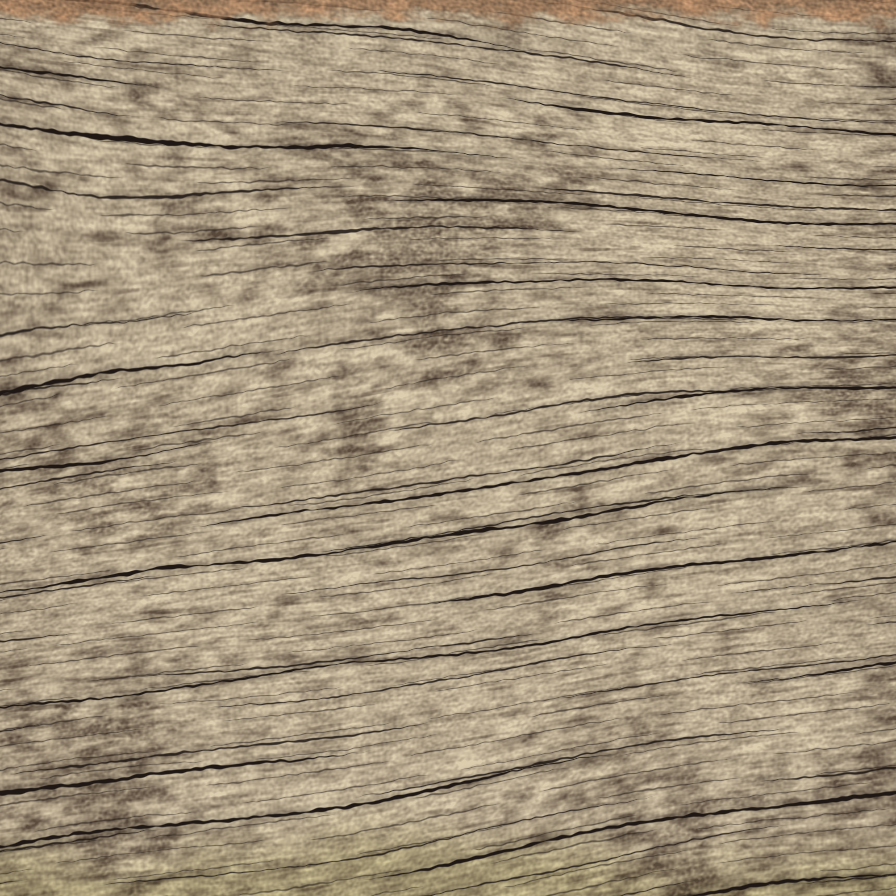
This texture is drawn by a three.js fragment shader. Its source:

```glsl
// Weathered timber: pale, mottled fibres split by long thin dark cracks.
// A bent grain coordinate guides stretched gradient noise and rows of
// tapered cracks; stains, grit and a rusty upper rim are laid over it.

varying vec2 vUv;

const vec3 PALE_WOOD  = vec3(0.79, 0.73, 0.62);
const vec3 DARK_WOOD  = vec3(0.41, 0.35, 0.29);
const vec3 CRACK_TINT = vec3(0.12, 0.09, 0.08);
const vec3 RUST_TINT  = vec3(0.60, 0.45, 0.33);
const vec3 MOSS_TINT  = vec3(0.95, 0.96, 0.87);

const float BASE_TONE    = 0.84;   // 0 is dark wood, 1 is pale wood
const float PATCH_DEPTH  = 0.28;
const float FIBRE_DEPTH  = 0.27;
const float GRIT_DEPTH   = 0.42;
const float MOTTLE_DEPTH = 0.55;
const float STAIN_DEPTH  = 0.46;
const float STREAK_DEPTH = 0.35;
const float LOW_SLOPE    = 0.14;   // grain direction, bottom and top
const float TOP_SLOPE    = -0.10;
const float EDGE_SOFT    = 0.0009;
const float RIM_HEIGHT   = 0.980;

vec2 hash2(vec2 p) {
  vec3 q = fract(p.xyx * vec3(0.1031, 0.1030, 0.0973));
  q += dot(q, q.yzx + 33.33);
  return fract((q.xx + q.yz) * q.zy);
}

float cornerRamp(vec2 cell, vec2 offset) {
  return dot(hash2(cell) * 2.0 - 1.0, offset);
}

// Gradient noise, roughly -1 to 1
float noise(vec2 p) {
  vec2 i = floor(p);
  vec2 f = p - i;
  vec2 u = f * f * f * (f * (f * 6.0 - 15.0) + 10.0);
  vec2 e = vec2(1.0, 0.0);
  float low  = mix(cornerRamp(i, f), cornerRamp(i + e, f - e), u.x);
  float high = mix(cornerRamp(i + e.yx, f - e.yx),
                   cornerRamp(i + e.xx, f - e.xx), u.x);
  return 1.5 * mix(low, high, u.y);
}

float fbm(vec2 p) {
  float sum = 0.0;
  float amp = 0.5;
  for (int i = 0; i < 4; i++) {
    sum += amp * noise(p);
    p = p * 2.03 + 17.3;
    amp *= 0.5;
  }
  return sum;
}

// Height across the grain: level sets are the fibre lines
float grainHeight(vec2 p) {
  float slope = mix(LOW_SLOPE, TOP_SLOPE, smoothstep(0.5, 0.95, p.y));
  return p.y - slope * (p.x - 0.5) + 0.03 * noise(p * vec2(1.6, 2.4) + 5.0);
}

// One tapered crack per row and span; x is the core, y its soft shadow
vec2 cracks(float x, float height, float rows, float span, float width, float seed) {
  float row = floor(height * rows);
  vec2 rowRnd = hash2(vec2(row + 60.0, seed));
  float along = x / span + rowRnd.x * 7.0;
  float cell = floor(along);
  vec2 rnd = hash2(vec2(cell + seed * 3.0, row + 91.0));
  float t = along - cell;

  float bend = 0.14 * noise(vec2(x * 4.0, row + seed)) / rows;
  float jag = 0.0012 * noise(vec2(x * 32.0, row * 3.7 + seed))
            + 0.0014 * noise(vec2(x * 95.0, row * 2.3 + seed));
  float centre = (row + mix(0.25, 0.75, rnd.x)) / rows + bend + jag;
  float d = abs(height - centre);

  float start = 0.2 * rnd.y;
  float finish = mix(0.75, 1.0, rowRnd.y);
  float taper = smoothstep(start, start + 0.12, t)
              * (1.0 - smoothstep(finish - 0.18, finish, t));
  float swell = 0.8 + 0.6 * noise(vec2(x * 9.0, row * 5.3 + seed))
              + 0.7 * noise(vec2(x * 60.0, row * 7.1 + seed));
  float halfWidth = width * taper * swell * mix(0.6, 1.25, rnd.y);
  float core = 1.0 - smoothstep(halfWidth - EDGE_SOFT, halfWidth + EDGE_SOFT, d);
  float shown = smoothstep(0.0, 0.25, taper);
  return vec2(core, exp(-d / (width * 2.0))) * shown;
}

void main() {
  vec2 p = vUv;
  float height = grainHeight(p);
  vec2 grain = vec2(p.x, height);

  // Fibres, dark streaks, broad patches and fine grit
  float fibre = noise(grain * vec2(22.0, 190.0))
              + 0.8 * noise(grain * vec2(60.0, 270.0) + 40.0);
  float streak = smoothstep(0.25, 0.7, noise(grain * vec2(13.0, 130.0) + 70.0));
  float grit = noise(grain * vec2(215.0, 265.0)) + 0.6 * noise(grain * vec2(90.0, 160.0) + 30.0);
  float blotch = fbm(p * vec2(3.2, 4.6) + 11.0);
  float mottle = fbm(grain * vec2(24.0, 55.0) + 23.0);

  float stain = smoothstep(-0.02, 0.40, blotch + 0.55 * mottle + 0.08 * grit);
  float tone = BASE_TONE + PATCH_DEPTH * fbm(grain * vec2(5.0, 13.0) + 3.0)
             + FIBRE_DEPTH * fibre + GRIT_DEPTH * grit * (0.7 + 0.4 * stain)
             - MOTTLE_DEPTH * mottle - STAIN_DEPTH * stain - STREAK_DEPTH * streak;

  // Bleached band below the rim, dim outer edges
  tone += 0.15 * smoothstep(0.93, 0.965, p.y) * (0.6 + mottle);
  vec2 side = abs(p - 0.5) * 2.0;
  tone -= 0.14 * smoothstep(0.8, 1.0, side.x) + 0.13 * smoothstep(0.8, 1.0, side.y);
  vec3 color = mix(DARK_WOOD, PALE_WOOD, clamp(tone, -0.15, 1.2));
  color *= mix(MOSS_TINT, vec3(1.0), smoothstep(0.0, 0.10, p.y + 0.1 * blotch));

  // Long splits, shorter checks and hairlines
  vec2 split = cracks(p.x, height, 14.0, 1.35, 0.0018, 3.0);
  vec2 check = cracks(p.x, height + 0.013, 18.0, 0.70, 0.0011, 17.0);
  vec2 hair  = cracks(p.x, height + 0.007, 46.0, 0.26, 0.0007, 41.0);
  float shadow = 0.20 * split.y + 0.14 * check.y + 0.10 * hair.y;
  float core = max(split.x, max(0.85 * check.x, 0.5 * hair.x));
  color = mix(color * (1.0 - shadow), CRACK_TINT, core);

  // Ragged rusty rim
  float rim = smoothstep(-0.010, 0.012, p.y - RIM_HEIGHT + 0.03 * mottle + 0.012 * blotch);
  vec3 rust = RUST_TINT * (0.98 + 0.7 * mottle + 0.25 * grit);
  gl_FragColor = vec4(mix(color, rust, 0.8 * rim), 1.0);
}
```
